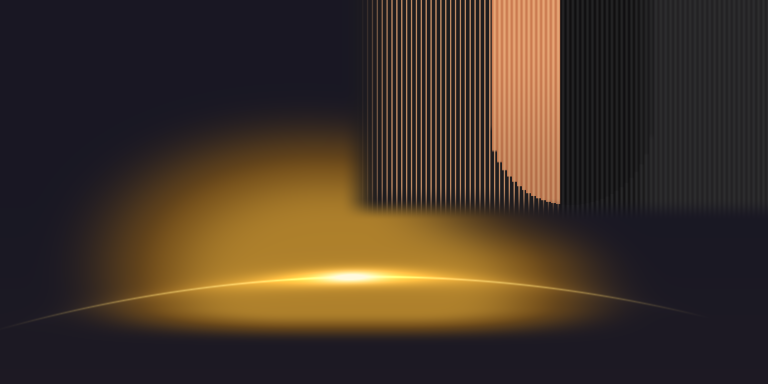
Write a Shadertoy shader that draws this background.

```glsl
const vec3 NAVY = vec3(0.098, 0.092, 0.138);
const vec3 BROWN = vec3(0.43, 0.29, 0.10);
const vec3 GOLD = vec3(0.68, 0.50, 0.17);
const vec3 PALE_GOLD = vec3(1.0, 0.87, 0.48);
const vec3 WHITE_HOT = vec3(1.0, 0.98, 0.87);
const vec3 CHARCOAL = vec3(0.115, 0.108, 0.118);
const vec3 GREY = vec3(0.175, 0.175, 0.18);
const vec3 PEACH = vec3(0.86, 0.62, 0.44);
const vec3 COPPER = vec3(0.72, 0.40, 0.25);

const vec2 HOT_SPOT = vec2(0.914, 0.279);
const float SLAT_PITCH = 0.01273;
const float SLAT_ORIGIN = 1.059;
const float COPPER_LEFT = 1.276;
const float COPPER_RIGHT = 1.459;

// Soft step of width w around an edge
float edge(float at, float x, float w) {
    return smoothstep(at - w, at + w, x);
}

// Soft line of a given half width
float line(float dist, float halfWidth, float w) {
    return 1.0 - edge(halfWidth, abs(dist), w);
}

float gaussian(vec2 offset, vec2 radius) {
    vec2 q = offset / radius;
    return exp(-dot(q, q));
}

// Signed distance to an upright U: a half disc below straight sides
float archDistance(vec2 p, vec2 center, float radius) {
    vec2 q = p - center;
    q.y = min(q.y, 0.0);
    return length(q) - radius;
}

float horizonHeight(float x) {
    float dx = x - 0.98;
    return 0.279 - 0.142 * dx * dx;
}

// Leaning dome of light, cut off softly below
float domeGlow(vec2 p) {
    vec2 center = vec2(0.91 - 0.24 * max(p.y - 0.25, 0.0), 0.245);
    float d = length((p - center) / vec2(0.88, 0.565));
    return smoothstep(1.0, 0.22, d) * smoothstep(0.09, 0.20, p.y);
}

vec3 glowColor(vec3 base, float amount) {
    vec3 warm = mix(base, BROWN, smoothstep(0.0, 0.65, amount));
    return mix(warm, GOLD, smoothstep(0.45, 1.0, amount));
}

// Ribbed wall: thin slats, copper part of the arch, then dark ribs
vec3 slatWall(vec2 p, float pixel) {
    float cell = floor((p.x - SLAT_ORIGIN) / SLAT_PITCH + 0.5);
    float cellX = SLAT_ORIGIN + cell * SLAT_PITCH;
    float dx = p.x - cellX;
    float blur = 0.6 * pixel;
    float slat = line(dx, 0.0018, blur);
    float arch = archDistance(vec2(cellX, p.y), vec2(1.487, 0.677), 0.211);
    float inArch = 1.0 - edge(0.0, arch, blur);
    float leftSide = 1.0 - edge(COPPER_RIGHT, p.x, blur);

    float slatFade = smoothstep(0.92, 1.04, p.x) * smoothstep(0.42, 0.52, p.y);
    vec3 thinSlats = mix(CHARCOAL, PEACH, 0.85 * slat * slatFade);

    float rib = 0.5 + 0.5 * cos(6.28318 * dx / SLAT_PITCH);
    vec3 copper = mix(COPPER, PEACH, 0.25 + 0.75 * rib);
    copper *= mix(0.92, 1.05, smoothstep(0.45, 0.9, p.y));
    float copperMask = inArch * edge(COPPER_LEFT, p.x, blur);
    vec3 left = mix(thinSlats, copper, copperMask);

    float greySide = smoothstep(1.63, 1.72, p.x);
    vec3 darkRibs = mix(CHARCOAL * 0.60, GREY * 0.90, rib);
    vec3 greyRibs = mix(CHARCOAL, GREY, 0.35 + 0.65 * rib);
    vec3 right = mix(darkRibs, greyRibs, greySide);
    right *= mix(1.0, 0.88, inArch);
    return mix(right, left, leftSide);
}

// Thin bright horizon with its halo and central flare
vec3 addHorizon(vec3 color, vec2 p, float pixel) {
    float dy = p.y - horizonHeight(p.x);
    float reach = abs(p.x - HOT_SPOT.x) / 0.94;
    float fade = smoothstep(1.0, 0.0, reach);
    float halo = exp(-abs(dy) / 0.018) * fade;
    float core = line(dy, 0.0018, 0.0025 + 0.5 * pixel);
    color += vec3(0.24, 0.18, 0.06) * halo;
    color = mix(color, PALE_GOLD, core * pow(fade, 0.65) * 0.9);

    vec2 offset = vec2(p.x - HOT_SPOT.x, dy);
    color += vec3(0.42, 0.33, 0.12) * gaussian(offset, vec2(0.20, 0.022));
    float flare = gaussian(offset, vec2(0.075, 0.013));
    return mix(color, WHITE_HOT, min(1.0, 1.25 * flare));
}

void mainImage(out vec4 fragColor, in vec2 fragCoord) {
    float pixel = 1.0 / iResolution.y;
    vec2 p = fragCoord * pixel;

    // Night sky and warm dome
    vec3 base = NAVY + vec3(0.014, 0.008, 0.0) * smoothstep(0.5, 0.0, p.y);
    vec3 color = glowColor(base, domeGlow(p));

    // Wall fades in at its left and lower edges
    float wallMask = smoothstep(0.885, 0.99, p.x) * smoothstep(0.425, 0.485, p.y);
    float shade = smoothstep(0.95, 1.5, p.x) * smoothstep(0.31, 0.46, p.y);
    color = mix(color, base, 0.75 * shade);
    color = mix(color, slatWall(p, pixel), wallMask);

    color = addHorizon(color, p, pixel);
    fragColor = vec4(clamp(color, 0.0, 1.0), 1.0);
}
```
